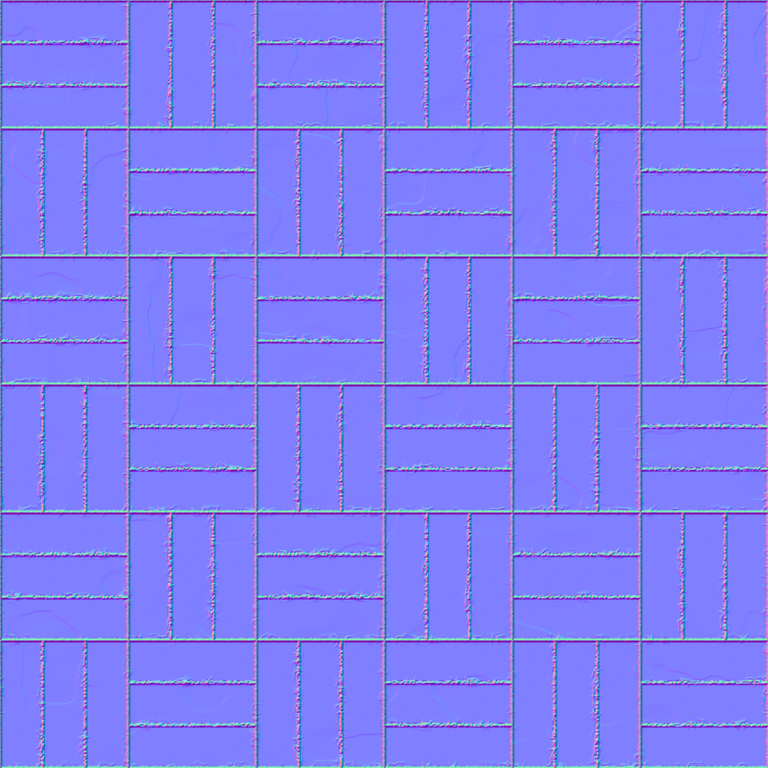
This texture map is drawn by a three.js fragment shader. Its source:

```glsl
// Tangent-space normal map of a basket-weave floor: 6 x 6 blocks of three planks,
// turned in alternate blocks. A wrapping height field (grooves, chipped edges,
// faint scars) is differentiated into normals, with green pointing down the slope.
varying vec2 vUv;

float hash(vec2 p) {
  vec3 q = fract(p.xyx * 0.1031);
  q += dot(q, q.yzx + 33.33);
  return fract((q.x + q.y) * q.z);
}

// Value noise that wraps after the given number of cells across the canvas.
float noise(vec2 uv, float cells) {
  vec2 p = uv * cells, i = floor(p), f = fract(p);
  vec2 a = mod(i, cells), b = mod(i + 1.0, cells);
  f = f * f * f * (f * (f * 6.0 - 15.0) + 10.0);
  return mix(mix(hash(a + cells), hash(vec2(b.x, a.y) + cells), f.x),
             mix(hash(vec2(a.x, b.y) + cells), hash(b + cells), f.x), f.y);
}

// Surface height, in units of one block.
float height(vec2 uv) {
  uv = fract(uv + vec2(-0.0005, 0.0005));
  vec2 cell = uv * 6.0, block = floor(cell), f = fract(cell);
  bool upright = mod(block.x + block.y, 2.0) < 0.5;
  vec2 parts = upright ? vec2(3.0, 1.0) : vec2(1.0, 3.0);
  vec2 q = fract(cell * parts);
  vec2 low = q / parts, high = (1.0 - q) / parts;
  vec2 id = floor(cell * parts) + (upright ? 40.0 : 0.0);

  // Left and upper plank edges are crisp; right and lower ones are chipped.
  // Grooves between blocks are deep and clean, those inside shallow and rough.
  float crisp = min(low.x, high.y);
  float worn = min(high.x, low.y);
  float patchy = smoothstep(0.3, 0.75, noise(uv, 54.0));
  vec2 border = min(f, 1.0 - f);
  float inner = smoothstep(0.02, 0.07, min(border.x, border.y));
  worn -= 0.008 * patchy * noise(uv, 260.0) * inner;
  float wall = min(smoothstep(0.001, 0.017, crisp), smoothstep(-0.001, 0.017, worn));
  float h = mix(0.036, 0.019, inner) * (wall - 1.0);

  // Crumbs in the grooves and thin splinters along the chipped edges.
  float edge = min(crisp + 0.007, worn);
  float crumbs = noise(uv, 430.0) - 0.5;
  h += crumbs * mix(0.014, 0.036, inner) * (1.0 - smoothstep(0.006, 0.023, edge));
  float strand = abs(noise(uv, 90.0) + 0.3 * noise(uv, 230.0) - 0.65);
  float reach = 1.0 - smoothstep(0.012, 0.065, min(worn, crisp + 0.02));
  h -= 0.008 * patchy * reach * (1.0 - smoothstep(0.0, 0.16, strand));

  // Scars and gentle waves, shifted from plank to plank.
  vec2 grain = uv + vec2(hash(id + 3.0), hash(id + 91.0));
  float bend = noise(grain, 11.0) + 0.08 * noise(grain, 50.0) - 0.54;
  float scarred = smoothstep(0.45, 0.8, noise(grain + 0.23, 17.0));
  h += 0.0023 * scarred * smoothstep(-0.014, 0.014, bend);
  h += 0.001 * noise(grain, 12.0) + 0.0004 * noise(uv, 130.0);
  return h;
}

vec3 normalAt(vec2 uv) {
  vec2 e = vec2(1.0 / 3000.0, 0.0);
  vec2 slope = vec2(height(uv + e.xy) - height(uv - e.xy),
                    height(uv + e.yx) - height(uv - e.yx)) / (12.0 * e.x);
  return normalize(vec3(-slope.x, slope.y, 1.0));
}

void main() {
  // Average four nearby normals to smooth the steep walls.
  vec3 sum = vec3(0.0);
  for (int i = 0; i < 4; i++) {
    vec2 corner = vec2(mod(float(i), 2.0), floor(float(i) * 0.5)) - 0.5;
    sum += normalAt(vUv + corner / 1000.0);
  }
  gl_FragColor = vec4(sum * 0.125 + 0.5, 1.0);
}
```
